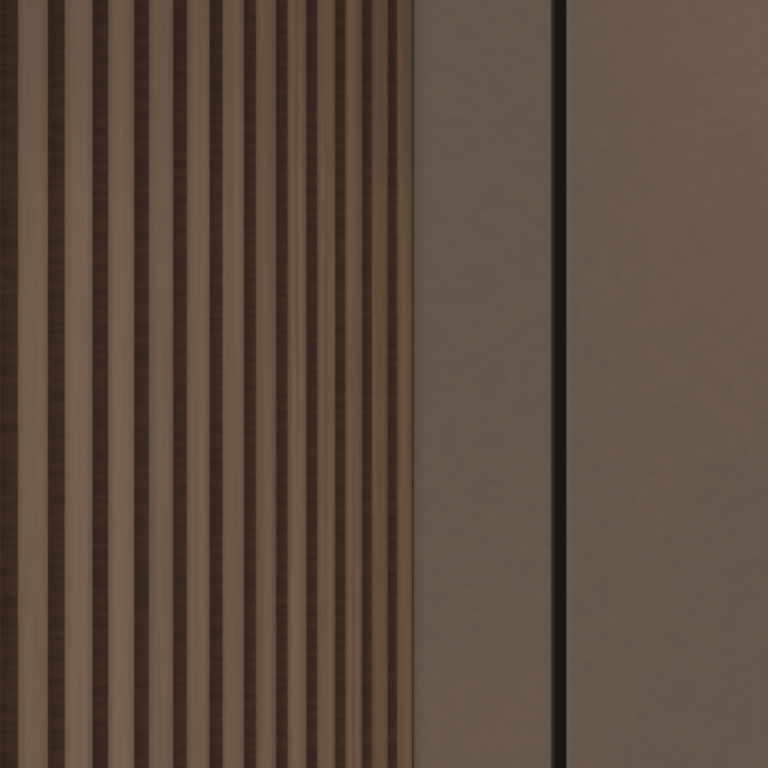
Give the GLSL for this texture, as a WebGL 2 fragment shader.

```glsl
#version 300 es
precision highp float;
// Wall of vertical wooden slats beside two matte panels split by a dark joint.
// The slats are one repeat in a perspective-warped coordinate; wood grain and
// panel mottling come from stretched value noise.

uniform vec2 u_resolution;
out vec4 outColor;

// Layout, as fractions of the canvas
const float SLAT_START = 0.0234;   // left edge of the first full slat
const float SLAT_PITCH = 0.06315;  // spacing at the first slat
const float SLAT_TAPER = 0.03706;  // perspective shrink per slat
const float SLAT_FILL  = 0.63;     // lit share of each repeat
const float PANEL_EDGE = 0.5385;
const float JOINT_LEFT = 0.7175;
const float JOINT_RIGHT = 0.7375;
const float EDGE_SOFT  = 0.0018;

// Colours
const vec3 WOOD_NEAR  = vec3(0.445, 0.365, 0.298);
const vec3 WOOD_FAR   = vec3(0.395, 0.308, 0.238);
const vec3 GROOVE     = vec3(0.218, 0.160, 0.125);
const vec3 PANEL_COOL = vec3(0.395, 0.337, 0.293);
const vec3 PANEL_WARM = vec3(0.424, 0.359, 0.308);
const vec3 JOINT_DARK = vec3(0.095, 0.085, 0.078);
const vec3 JOINT_SIDE = vec3(0.205, 0.175, 0.150);

float hash(vec2 p) {
    return fract(sin(dot(p, vec2(127.1, 311.7))) * 43758.5453);
}

float noise(vec2 p) {
    vec2 i = floor(p), f = fract(p);
    f = f * f * (3.0 - 2.0 * f);
    return mix(mix(hash(i), hash(i + vec2(1, 0)), f.x),
               mix(hash(i + vec2(0, 1)), hash(i + vec2(1, 1)), f.x), f.y);
}

float fbm(vec2 p) {
    float sum = 0.0, amp = 0.5;
    for (int i = 0; i < 5; i++) {
        sum += amp * noise(p);
        p = p * 2.03 + 17.3;
        amp *= 0.5;
    }
    return sum;
}

float softStep(float edge, float x, float width) {
    return smoothstep(edge - width, edge + width, x);
}

vec3 slatWall(vec2 uv, float soft) {
    // Perspective: repeats narrow towards the right
    float d = uv.x - SLAT_START;
    float depth = SLAT_PITCH - SLAT_TAPER * d;
    float n = d / depth;
    float blur = soft * SLAT_PITCH / (depth * depth);
    float offset = fract(n - 0.5 * SLAT_FILL + 0.5) - 0.5;
    float slatId = floor(n + 0.5 * (1.0 - SLAT_FILL));
    float lit = 1.0 - softStep(0.5 * SLAT_FILL, abs(offset), blur);

    // Slat faces: vertical grain, stronger on the farther slats
    float far = smoothstep(0.05, PANEL_EDGE, uv.x);
    float sway = 0.004 * noise(vec2(slatId * 3.7, uv.y * 2.5));
    float grain = noise(vec2((uv.x + sway) * 190.0, uv.y * 2.0 + slatId * 9.1)) - 0.5;
    float fibre = noise(vec2(uv.x * 420.0, uv.y * 28.0)) - 0.5;
    vec3 wood = mix(WOOD_NEAR, WOOD_FAR, far * far);
    wood *= 1.0 + grain * mix(0.05, 0.17, far) + 0.04 * fibre;
    wood *= 1.0 - 0.10 * smoothstep(0.12, 0.32, abs(offset));
    wood *= 1.0 + 0.05 * (hash(vec2(slatId, 4.0)) - 0.5);

    // Grooves: fine horizontal grain, a little deeper on the left side
    float ribs = noise(vec2(uv.x * 24.0, uv.y * 190.0)) - 0.5;
    vec3 groove = GROOVE * (1.0 + 0.16 * ribs + 0.05 * fibre);
    groove *= 0.95 + 0.12 * smoothstep(0.32, 0.68, fract(offset));

    float topShade = 1.0 - 0.07 * smoothstep(0.65, 1.0, uv.y);
    return mix(groove, wood, lit) * topShade;
}

vec3 panels(vec2 uv) {
    // Warm light falls on the upper right and along the lower left
    float glow = smoothstep(0.62, 1.0, uv.x) * smoothstep(0.25, 1.0, uv.y);
    glow += 0.35 * smoothstep(0.5, 0.0, uv.y) * smoothstep(0.9, 0.6, uv.x);
    float cloud = fbm(uv * 5.0) - 0.48;
    vec3 col = mix(PANEL_COOL, PANEL_WARM, clamp(glow + cloud * 0.5, 0.0, 1.0));
    float mottling = fbm(uv * vec2(60.0, 75.0)) - 0.48;
    float speck = noise(uv * 300.0) - 0.5;
    col *= 1.0 + 0.06 * mottling + 0.025 * speck;
    // Contact shadow beside the slats
    return col * (1.0 - 0.16 * exp(-(uv.x - PANEL_EDGE) / 0.006));
}

vec3 addJoint(vec3 col, float x, float soft) {
    float inside = softStep(JOINT_LEFT, x, soft) * (1.0 - softStep(JOINT_RIGHT, x, soft));
    float core = smoothstep(JOINT_LEFT, JOINT_LEFT + 0.009, x);
    vec3 joint = mix(JOINT_SIDE, JOINT_DARK, core);
    float rim = exp(-abs(x - JOINT_RIGHT - 0.003) / 0.002);
    return mix(col * (1.0 + 0.05 * rim), joint, inside);
}

void main() {
    vec2 uv = gl_FragCoord.xy / u_resolution;
    float soft = max(EDGE_SOFT, 0.75 / u_resolution.x);
    vec3 wall = slatWall(vec2(min(uv.x, PANEL_EDGE + 0.01), uv.y), soft);
    vec3 panel = addJoint(panels(vec2(max(uv.x, PANEL_EDGE), uv.y)), uv.x, soft);
    outColor = vec4(mix(wall, panel, softStep(PANEL_EDGE, uv.x, soft)), 1.0);
}
```
